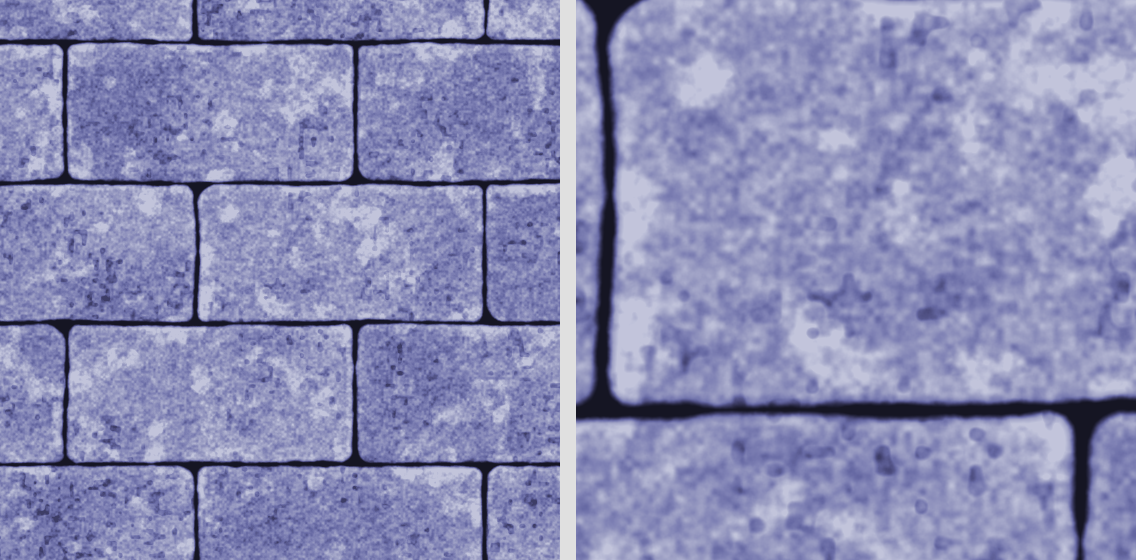
Left, the full canvas; right, a detail of the centre.
Give the GLSL for this texture, as a three.js fragment shader.

```glsl
varying vec2 vUv;

float hash(vec2 p) {
  vec3 q = fract(p.xyx * 0.1031);
  q += dot(q, q.yzx + 33.33);
  return fract((q.x + q.y) * q.z);
}

float noise(vec2 p) {
  vec2 i = floor(p);
  vec2 f = fract(p);
  f = f * f * (3.0 - 2.0 * f);
  return mix(mix(hash(i), hash(i + vec2(1.0, 0.0)), f.x),
             mix(hash(i + vec2(0.0, 1.0)), hash(i + 1.0), f.x), f.y);
}

float fbm(vec2 p) {
  float sum = 0.0;
  float amp = 0.5;
  for (int i = 0; i < 5; i++) {
    sum += amp * noise(p);
    p = mat2(1.6, 1.2, -1.2, 1.6) * p + 7.3;
    amp *= 0.5;
  }
  return sum / 0.97;
}

float roundedBox(vec2 p, vec2 halfSize, float radius) {
  vec2 q = abs(p) - halfSize + radius;
  return length(max(q, 0.0)) + min(max(q.x, q.y), 0.0) - radius;
}

// Maps a brightness to the violet stone palette
vec3 stoneColor(float tone) {
  vec3 c = mix(vec3(0.07, 0.07, 0.12), vec3(0.28, 0.28, 0.47), clamp((tone - 0.08) / 0.2, 0.0, 1.0));
  c = mix(c, vec3(0.40, 0.41, 0.64), clamp((tone - 0.28) / 0.12, 0.0, 1.0));
  c = mix(c, vec3(0.50, 0.51, 0.71), clamp((tone - 0.40) / 0.10, 0.0, 1.0));
  c = mix(c, vec3(0.60, 0.61, 0.76), clamp((tone - 0.50) / 0.10, 0.0, 1.0));
  return mix(c, vec3(0.76, 0.77, 0.86), clamp((tone - 0.60) / 0.16, 0.0, 1.0));
}

void main() {
  // Slightly wavering courses, every other one shifted
  vec2 pitch = vec2(0.516, 0.251);
  vec2 p = vUv + 0.006 * (vec2(noise(vUv * 9.0), noise(vUv * 9.0 + 40.0)) - 0.5);
  float row = floor((p.y - 0.172) / pitch.y);
  float shift = mix(0.118, 0.351, mod(row, 2.0));
  vec2 cell = vec2((p.x - shift) / pitch.x, (p.y - 0.172) / pitch.y);
  vec2 id = vec2(floor(cell.x), row);
  vec2 local = (fract(cell) - 0.5) * pitch;

  // Block outline with uneven corners and chipped edges
  float corner = hash(id * 5.0 + sign(local) + 20.0);
  float radius = mix(0.014, 0.036, corner * corner);
  float chips = 0.007 * (fbm(vUv * 38.0) - 0.5);
  float depth = -roundedBox(local, pitch * 0.5 - 0.0028, radius) + chips;

  // Broad stains, differing from block to block
  vec2 s = vUv + 3.0 * vec2(hash(id + 11.0), hash(id + 57.0));
  float stain = fbm(s * 6.0);
  float tone = 0.515 + 0.07 * (hash(id + 83.0) - 0.5) + 0.30 * (stain - 0.5);

  // Sandy grain and raised relief lit from above
  tone += 0.17 * (noise(s * 235.0) - 0.5) + 0.13 * (noise(s * 118.0) - 0.5);
  tone += 0.28 * (fbm(s * 65.0) - fbm(s * 65.0 + vec2(-0.12, 0.3)));

  // Dark pits gathered in patches
  float pits = smoothstep(0.62, 0.85, noise(s * 92.0 + 9.0));
  tone -= 0.17 * pits * smoothstep(0.35, 0.65, fbm(s * 11.0 + 5.0));

  // Pale flakes, denser towards the edges
  float border = exp(-max(depth, 0.0) * 38.0);
  float flakes = smoothstep(0.57, 0.72, fbm(s * 24.0 + 31.0) + 0.10 * border);
  tone += 0.16 * flakes * (0.5 + noise(s * 75.0));

  // Worn bright rim, strongest along the top
  float top = smoothstep(0.06, 0.12, local.y);
  float rim = exp(-max(depth - 0.004, 0.0) * 110.0);
  tone += rim * (0.07 + 0.09 * top) * (0.4 + 1.2 * noise(s * 48.0));

  // Broken shade along the lower edge
  float under = 1.0 - smoothstep(-0.122, -0.098, local.y);
  tone -= 0.13 * under * smoothstep(0.4, 0.65, fbm(s * 17.0 + 13.0));

  // Soft contact shadow and dark open joint
  tone = clamp(tone, 0.24, 0.8);
  tone *= mix(0.68, 1.0, smoothstep(0.0, 0.008, depth));
  tone = mix(0.09, tone, smoothstep(-0.0015, 0.0035, depth));
  gl_FragColor = vec4(stoneColor(tone), 1.0);
}
```
